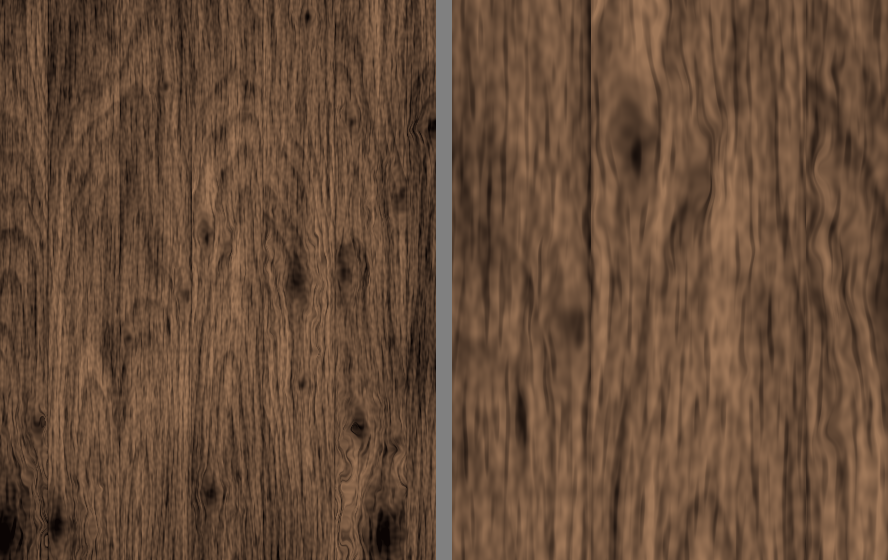
Left, the full canvas; right, a detail of the centre.
Give the GLSL for this texture, as a WebGL 2 fragment shader.

```glsl
#version 300 es
precision highp float;

uniform vec2 u_resolution;
out vec4 fragColor;

const float PLANK_WIDTH = 0.128;
const float PLANK_OFFSET = 0.086;
const int SMALL_KNOTS = 15;

vec2 hash2(vec2 p) {
    vec3 q = fract(p.xyx * vec3(0.1031, 0.1030, 0.0973));
    q += dot(q, q.yzx + 33.33);
    return fract((q.xx + q.yz) * q.zy);
}

float cornerSlope(vec2 cell, vec2 offset) {
    float angle = 6.2832 * hash2(cell + 211.0).x;
    return dot(vec2(cos(angle), sin(angle)), offset);
}

float gradientNoise(vec2 p) {
    vec2 i = floor(p), f = fract(p);
    vec2 w = f * f * f * (f * (f * 6.0 - 15.0) + 10.0);
    vec2 e = vec2(1.0, 0.0);
    float low = mix(cornerSlope(i, f), cornerSlope(i + e.xy, f - e.xy), w.x);
    float high = mix(cornerSlope(i + e.yx, f - e.yx), cornerSlope(i + e.xx, f - e.xx), w.x);
    return mix(low, high, w.y);
}

float plankIndex(float x) {
    return floor((x - PLANK_OFFSET) / PLANK_WIDTH) + 2.0;
}

// x: sideways push on the grain, y: darkening
vec2 knot(vec2 p, vec2 center, float size, float rough) {
    vec2 d = (p - center) * vec2(1.0, 0.6);
    float r2 = dot(d, d) / (size * size) * (1.0 + 1.2 * rough);
    float halo = exp(-r2 / 8.0);
    float samePlank = 1.0 - step(0.5, abs(plankIndex(p.x) - plankIndex(center.x)));
    return samePlank * vec2(-0.65 * d.x * halo, 0.55 * exp(-r2) + 0.2 * halo);
}

vec2 allKnots(vec2 p, float aspect, float rough) {
    vec2 sum = knot(p, vec2(0.004, 0.045), 0.028, rough) * vec2(1.0, 1.5);
    sum += knot(p, vec2(0.103, 0.062), 0.013, rough) * vec2(1.0, 1.3);
    sum += knot(p, vec2(0.885 * aspect, 0.045), 0.024, rough) * vec2(1.0, 1.4);
    for (int i = 0; i < SMALL_KNOTS; i++) {
        vec2 place = hash2(vec2(float(i) * 3.7 + 5.0, 19.0));
        float spread = hash2(vec2(float(i) + 41.0, 8.0)).x;
        place = vec2(place.x * aspect, 0.12 + 0.86 * place.y);
        sum += knot(p, place, mix(0.005, 0.014, spread * spread), rough);
    }
    return sum;
}

// Distance from the pith of a tilted trunk, giving arches and straight grain
float ringDistance(vec2 p, float plank) {
    vec2 pick = hash2(vec2(plank * 5.0, 73.0));
    vec2 seed = vec2(plank * 17.3, plank * 9.1);
    float center = (plank - 1.5 + 1.5 * (pick.x - 0.5)) * PLANK_WIDTH + PLANK_OFFSET;
    float tilt = mix(0.07, 0.14, pick.y);
    float wander = 0.035 * gradientNoise(p * vec2(9.0, 2.6) + seed);
    float ripple = 0.006 * gradientNoise(p * vec2(30.0, 9.0) + seed);
    return length(vec2(p.x - center + 0.5 * wander, 0.01 + tilt * p.y + wander)) + ripple;
}

float ringLine(float phase) {
    float f = fract(phase);
    return smoothstep(0.35, 0.84, f) * (1.0 - smoothstep(0.84, 1.0, f));
}

void main() {
    vec2 p = gl_FragCoord.xy / u_resolution.y;
    float aspect = u_resolution.x / u_resolution.y;
    float plank = plankIndex(p.x);
    vec2 seed = vec2(plank * 31.7, plank * 12.9);

    // Grain bent by knots and slow wander
    float rough = gradientNoise(p * vec2(45.0, 28.0));
    vec2 knots = allKnots(p, aspect, rough);
    vec2 bent = vec2(p.x + knots.x, p.y);
    float rings = ringDistance(bent, plank);
    bent.x += 0.012 * gradientNoise(p * vec2(5.0, 3.0) + seed);

    // Broad light, plank tone and smoky patches
    vec2 away = p - vec2(0.5 * aspect, 0.44);
    vec2 stain = (p - vec2(0.97 * aspect, 0.36)) / vec2(0.07, 0.1);
    float tone = 0.83 - 0.7 * dot(away, away);
    tone += 0.16 * (hash2(vec2(plank, 57.0)).x - 0.5);
    tone += 0.36 * gradientNoise(p * vec2(7.0, 3.2) + seed);
    tone -= 0.22 * exp(-dot(stain, stain));

    // Growth rings of uneven strength
    float strength = 0.26 + 0.3 * gradientNoise(vec2(rings * 30.0, p.y * 3.0) + seed);
    tone -= strength * ringLine(rings * 88.0);
    tone += 0.3 * gradientNoise(vec2(rings * 60.0, p.y * 0.8 + plank * 7.4));

    // Streaks, fibres and pores along the grain
    tone += 0.36 * gradientNoise(bent * vec2(38.0, 1.4) + seed);
    tone += 0.42 * gradientNoise(bent * vec2(150.0, 6.0) + seed);
    tone += 0.32 * gradientNoise(bent * vec2(235.0, 95.0));
    tone -= 0.36 * smoothstep(0.05, 0.45, gradientNoise(bent * vec2(240.0, 26.0) + seed));
    tone -= 0.4 * smoothstep(0.32, 0.62, gradientNoise(bent * vec2(48.0, 4.5) + seed + 60.0));

    // Knots and seams
    tone -= knots.y;
    float across = fract((p.x - PLANK_OFFSET) / PLANK_WIDTH);
    float seam = min(across, 1.0 - across) * PLANK_WIDTH;
    tone -= 0.28 * (1.0 - smoothstep(0.0004, 0.0026, seam));

    vec3 darkWalnut = vec3(0.16, 0.11, 0.08);
    vec3 paleWalnut = vec3(0.51, 0.38, 0.28);
    vec3 color = mix(darkWalnut, paleWalnut, clamp(tone, -0.35, 1.3));
    fragColor = vec4(color, 1.0);
}
```
